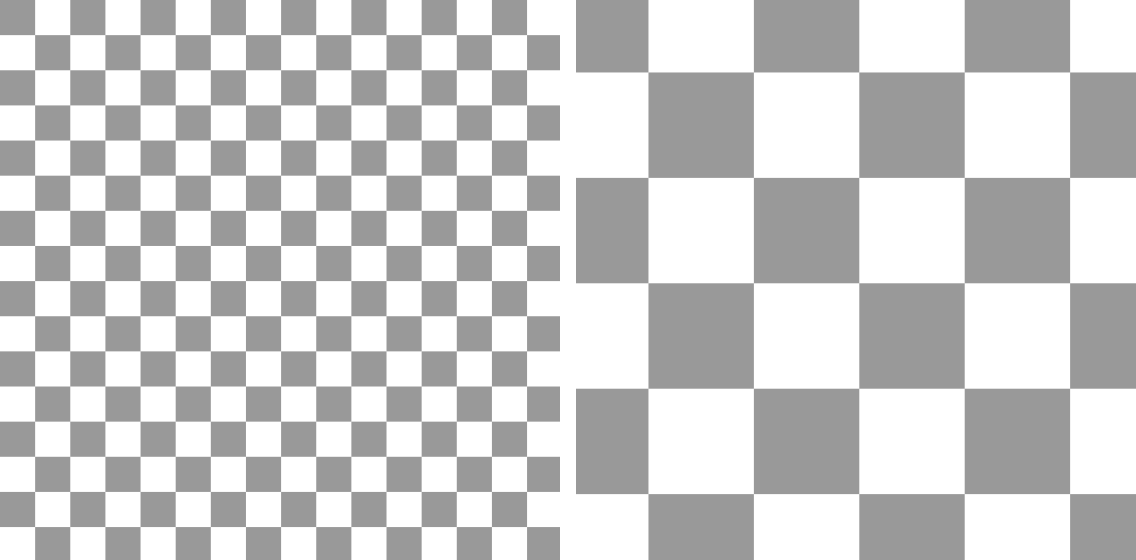
Left, the full canvas; right, a detail of the centre.
Give the GLSL for this pattern, as a three.js fragment shader.

```glsl
varying vec2 vUv;

const float CELLS = 15.9375; // squares per side, the last one slightly cropped
const vec3 GREY = vec3(0.6);
const vec3 WHITE = vec3(1.0);

// Square wave of period 2: +1 on even cells, -1 on odd ones, edges one pixel wide
vec2 squareWave(vec2 p, vec2 pixel) {
  vec2 edgeDistance = 0.5 - abs(mod(p + 0.5, 2.0) - 1.0);
  return clamp(edgeDistance / (0.5 * pixel), -1.0, 1.0);
}

// Coverage of the squares whose row and column have the same parity
float checker(vec2 p, vec2 pixel) {
  vec2 wave = squareWave(p, pixel);
  return 0.5 + 0.5 * wave.x * wave.y;
}

void main() {
  // Grid anchored at the upper left corner
  vec2 grid = vec2(vUv.x, 1.0 - vUv.y) * CELLS;
  vec2 pixel = max(fwidth(grid), vec2(1e-5));

  gl_FragColor = vec4(mix(WHITE, GREY, checker(grid, pixel)), 1.0);
}
```
